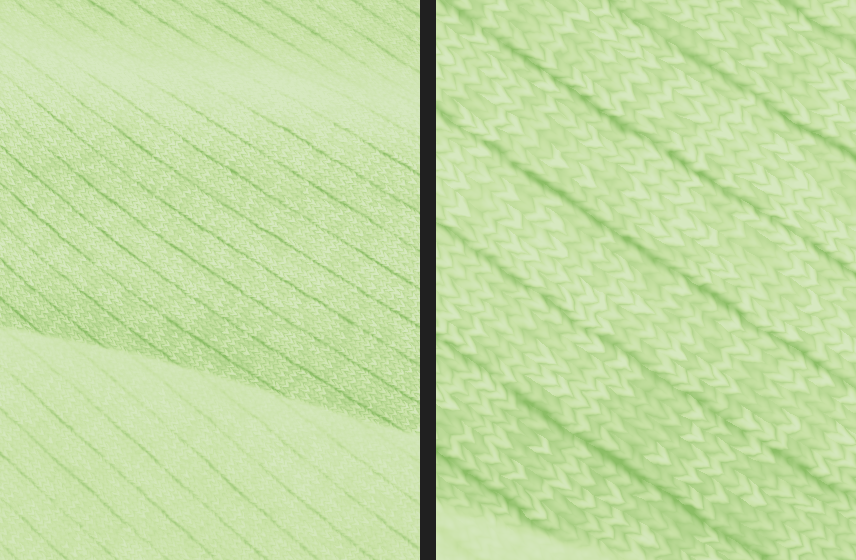
Left: the whole. Right: its middle third, enlarged.
A WebGL 2 fragment shader for this texture:

```glsl
#version 300 es
precision highp float;

uniform vec2 u_resolution;
out vec4 outColor;

// Lengths are fractions of the canvas height, y pointing down.
const vec3 SHADOW_GREEN = vec3(0.55, 0.745, 0.40);
const vec3 BODY_GREEN = vec3(0.785, 0.883, 0.645);
const vec3 PALE_GREEN = vec3(0.838, 0.909, 0.75);
const float BODY_TONE = 0.8;
const float PALE_TONE = 1.12;
const float BACK_SPACING = 0.052;
const float MIDDLE_SPACING = 0.068;
const float FRONT_SPACING = 0.080;
const float COLUMNS_PER_RIB = 5.0;
const float STITCH_LENGTH = 0.0102;
const float STITCH_SLANT = 0.8;
const float STITCH_CONTRAST = 0.34;
const float GROOVE_WIDTH = 0.0034;
const float GROOVE_DEPTH = 0.46;
const float CREST_REACH = 0.04;
const float FUZZ_SCALE = 130.0;
const float FUZZ_CONTRAST = 0.15;
const vec2 RIB_DIRECTION = vec2(0.812, 0.584);
const float TAU = 6.2831853;

vec2 hash2(vec2 p) {
  vec3 a = fract(p.xyx * vec3(0.1031, 0.1030, 0.0973));
  a += dot(a, a.yzx + 33.33);
  return fract((a.xx + a.yz) * a.zy);
}

// Distance to the nearest scattered point.
float cellular(vec2 p) {
  vec2 cell = floor(p);
  float nearest = 2.0;
  for (int y = -1; y <= 1; y++) {
    for (int x = -1; x <= 1; x++) {
      vec2 c = cell + vec2(x, y);
      nearest = min(nearest, length(c + hash2(c) - p));
    }
  }
  return nearest;
}

float layeredSines(vec2 p) {
  float sum = 0.0, weight = 0.5;
  for (int i = 0; i < 4; i++) {
    sum += weight * sin(p.x + 1.7 * sin(p.y)) * cos(p.y * 0.9 + float(i));
    p = mat2(1.6, 1.2, -1.2, 1.6) * p + 2.3;
    weight *= 0.55;
  }
  return sum;
}

// Rib number: curved lines that crowd together near a crest.
float ribCoordinate(float x, float depth, float slope, float bend, float squeeze, float spacing) {
  float crowd = sign(depth) * squeeze * (1.0 - exp(-abs(depth) / CREST_REACH));
  return (depth + crowd - slope * x + bend * x * x) / spacing;
}

// Tone change from V stitches and the grooves between ribs.
float ribbedKnit(vec2 p, float rib, float spacing, float focus, float grooveGain) {
  rib += 0.045 * layeredSines(p * 60.0);
  float along = dot(p, RIB_DIRECTION) / STITCH_LENGTH;

  float column = rib * COLUMNS_PER_RIB;
  float side = fract(column) - 0.5;
  float row = along + STITCH_SLANT * abs(side) * 2.0 + 0.45 * layeredSines(p * 95.0);
  float across = 2.0 * fract(row) - 1.0;
  float yarn = 1.0 - across * across;
  float variety = hash2(vec2(floor(column), floor(row))).x;
  float stitch = yarn * mix(0.4, 1.6, variety) - 0.667;
  stitch += 0.28 * cos(TAU * side);

  float index = floor(rib + 0.5);
  float offset = (rib - index) * spacing;
  float width = GROOVE_WIDTH * mix(1.6, 1.0, focus);
  float wear = 0.75 + 0.4 * sin(along * 0.16 + index * 2.4) * cos(along * 0.057 + index)
             + 0.75 * layeredSines(p * 130.0 + index);
  float groove = exp(-offset * offset / (width * width)) * clamp(wear, 0.1, 1.4);
  float slopeShade = exp(-abs(offset) / (spacing * 0.16)) * 0.22;
  return STITCH_CONTRAST * focus * stitch - GROOVE_DEPTH * grooveGain * (groove + slopeShade);
}

void main() {
  vec2 p = vec2(gl_FragCoord.x, u_resolution.y - gl_FragCoord.y) / u_resolution.y;

  // Crest lines of the two overlapping folds.
  float backCrest = 0.075 + 0.135 * p.x + 0.006 * sin(p.x * 8.0);
  float frontCrest = 0.583 + 0.245 * p.x - 0.010 * sin(TAU * p.x);
  float backDepth = p.y - backCrest;
  float frontDepth = p.y - frontCrest;
  float span = clamp(backDepth / (frontCrest - backCrest), 0.0, 1.0);

  // Back fold, softening into the crest.
  float nearCrest = smoothstep(-0.10, 0.0, backDepth);
  float back = mix(0.83, 1.0, nearCrest);
  back += ribbedKnit(p, ribCoordinate(p.x, backDepth, 0.60, 0.06, 0.012, BACK_SPACING),
                     BACK_SPACING, 0.55 * (1.0 - 0.6 * nearCrest), 0.8 * (1.0 - 0.75 * nearCrest));

  // Middle fold, sharpest, darkening under the front one.
  float sharp = smoothstep(-0.01, 0.15, backDepth);
  float middle = mix(1.06, 0.84, smoothstep(0.0, 0.42, span));
  middle += 0.04 * sin(span * 11.0 + p.x * 3.0) - 0.14 * smoothstep(0.7, 1.0, span);
  middle += ribbedKnit(p, ribCoordinate(p.x, backDepth, 0.715, 0.19, 0.02, MIDDLE_SPACING),
                       MIDDLE_SPACING, mix(0.3, 1.0, sharp), mix(0.3, 1.0, sharp));

  // Front fold, pale and out of focus.
  float settled = smoothstep(0.0, 0.10, frontDepth);
  float front = mix(0.99, 0.89, smoothstep(0.0, 0.25, frontDepth));
  front += ribbedKnit(p, ribCoordinate(p.x, frontDepth, 0.76, 0.20, 0.015, FRONT_SPACING),
                      FRONT_SPACING, mix(0.15, 0.48, settled), mix(0.3, 0.6, settled));

  float tone = mix(back, middle, smoothstep(-0.02, 0.02, backDepth));
  tone = mix(tone, front, smoothstep(-0.007, 0.007, frontDepth));

  // Fibre fuzz and broad mottling.
  tone += FUZZ_CONTRAST * (0.45 - cellular(p * FUZZ_SCALE)) + 0.05 * layeredSines(p * 24.0);
  vec3 color = mix(SHADOW_GREEN, BODY_GREEN, clamp(tone / BODY_TONE, 0.0, 1.0));
  color = mix(color, PALE_GREEN, clamp((tone - BODY_TONE) / (PALE_TONE - BODY_TONE), 0.0, 1.0));
  outColor = vec4(color, 1.0);
}
```
